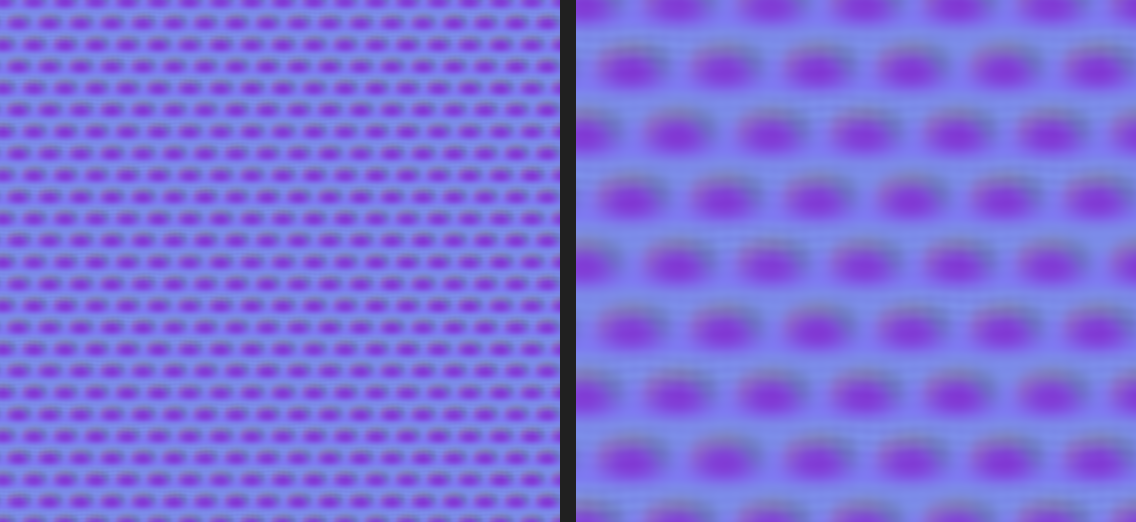
Left: the whole. Right: its middle third, enlarged.
Reproduce this texture map procedurally as a WebGL 2 fragment shader.

```glsl
#version 300 es
precision highp float;

uniform vec2 u_resolution;
out vec4 fragColor;

const float TAU = 6.2831853;
const vec2 REPEATS = vec2(18.0, 24.0);   // dents across, rows up
const vec2 FIRST_DENT = vec2(0.09, 0.905);

const vec3 FLAT_BLUE = vec3(0.50, 0.495, 0.975);
const vec3 RIDGE_BLUE = vec3(0.485, 0.55, 0.915);
const vec3 LOWER_PURPLE = vec3(0.505, 0.21, 0.825);
const vec3 UPPER_GREY = vec3(0.495, 0.53, 0.69);
const vec3 LEFT_ROSE = vec3(0.58, 0.42, 0.74);
const vec3 RIGHT_TEAL = vec3(0.39, 0.47, 0.72);

float hash(vec2 cell) {
    return fract(sin(dot(cell, vec2(12.99, 78.23))) * 4375.85);
}

// Soft elliptical weight: 1 at the centre, falling to 0 outside the radii
float softEllipse(vec2 p, vec2 center, vec2 radii, float falloff) {
    vec2 q = (p - center) / radii;
    return exp(-pow(dot(q, q) + 1e-6, falloff));
}

// Low bands run between the rows of dents
vec3 ground(float rowHeight, vec3 flatColor, vec3 ridgeColor) {
    float band = 0.5 + 0.5 * cos(TAU * (rowHeight - 0.45));
    return mix(flatColor, ridgeColor, smoothstep(0.1, 0.9, band));
}

// One dent: grey upper wall, tinted sides, purple lower wall
vec3 paintDent(vec3 color, vec2 p, float strength) {
    p.y += 0.6 * p.x * p.x;
    float cap = softEllipse(p, vec2(0.02, 0.31), vec2(0.30, 0.19), 1.2);
    float left = softEllipse(p, vec2(-0.25, 0.17), vec2(0.15, 0.23), 1.0);
    float right = softEllipse(p, vec2(0.29, 0.19), vec2(0.17, 0.25), 1.0);
    float lower = softEllipse(p, vec2(0.0, 0.0), vec2(0.31, 0.29), 1.25);
    color = mix(color, UPPER_GREY, 0.85 * strength * cap);
    color = mix(color, LEFT_ROSE, 0.65 * strength * left);
    color = mix(color, RIGHT_TEAL, 0.75 * strength * right);
    return mix(color, LOWER_PURPLE, 0.96 * strength * lower);
}

// Neighbouring dents overlap softly; odd rows shift by half a step
vec3 paintDents(vec3 color, vec2 grid) {
    float baseRow = floor(grid.y - FIRST_DENT.y + 0.5);
    for (int j = -1; j <= 1; j++) {
        float row = baseRow + float(j);
        float shift = FIRST_DENT.x + 0.5 * (1.0 - mod(row, 2.0));
        float baseColumn = floor(grid.x - shift + 0.5);
        for (int i = -1; i <= 1; i++) {
            vec2 cell = vec2(baseColumn + float(i), row);
            vec2 center = vec2(cell.x + shift, row + FIRST_DENT.y);
            float strength = mix(0.93, 1.0, hash(mod(cell, REPEATS)));
            color = paintDent(color, grid - center, strength);
        }
    }
    return color;
}

// Faint woven streaks from whole-numbered sines
float streaks(vec2 uv) {
    float patches = 0.6 + 0.4 * sin(TAU * (5.0 * uv.x + 3.0 * uv.y))
                              * sin(TAU * (7.0 * uv.y - 2.0 * uv.x));
    float across = sin(TAU * 132.0 * uv.y + 0.7 * sin(TAU * 18.0 * uv.x));
    float upright = sin(TAU * 108.0 * uv.x);
    return patches * (0.75 * across + 0.25 * upright);
}

void main() {
    vec2 uv = gl_FragCoord.xy / u_resolution;
    vec2 grid = uv * REPEATS;
    float rowHeight = grid.y - FIRST_DENT.y;

    vec3 color = ground(rowHeight, FLAT_BLUE, RIDGE_BLUE);
    color = paintDents(color, grid);

    // Streaks show most on the upper walls
    float upperWall = 0.5 + 0.5 * cos(TAU * (rowHeight - 0.35));
    color += streaks(uv) * mix(0.004, 0.02, upperWall) * vec3(0.6, 1.0, 0.7);

    fragColor = vec4(clamp(color, 0.0, 1.0), 1.0);
}
```
